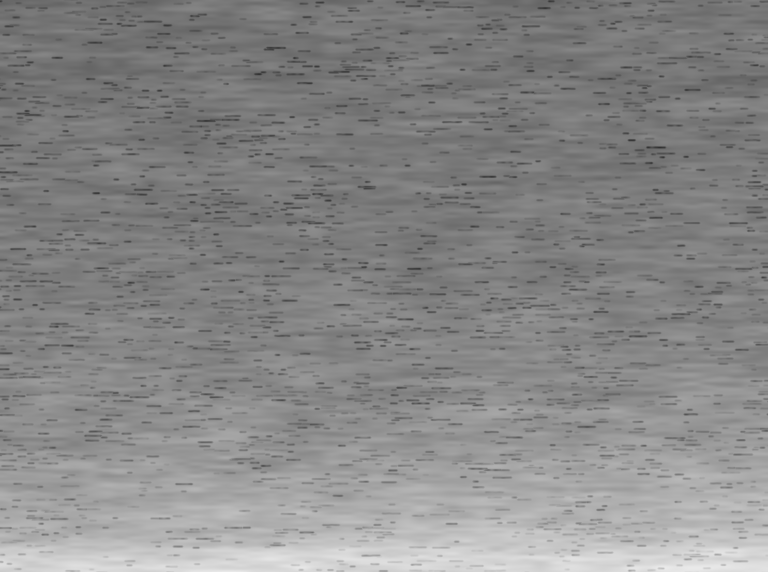
Give the GLSL for this texture, as a Shadertoy shader.

```glsl
// Brushed grey surface: fine horizontal streaks over a vertical glow that
// brightens toward the bottom, flecked with short dark dashes in loose patches.
// Streaks are stretched value noise; dashes are jittered cellular capsules.

#define TOP_GREY 0.458
#define GLOW 0.31
#define GLOW_FALLOFF 5.0
#define STREAK_CONTRAST 0.17
#define DASH_DARKNESS 0.21
#define DASH_GRID vec2(46.0, 125.0)
#define DASH_HALF_HEIGHT 0.0026
#define DASH_AMOUNT 0.52

float hash(vec2 cell) {
    vec3 q = fract(cell.xyx * vec3(0.1031, 0.1030, 0.0973));
    q += dot(q, q.yzx + 33.33);
    return fract((q.x + q.y) * q.z);
}

float valueNoise(vec2 p) {
    vec2 cell = floor(p), f = fract(p);
    f = f * f * (3.0 - 2.0 * f);
    float low = mix(hash(cell), hash(cell + vec2(1, 0)), f.x);
    float high = mix(hash(cell + vec2(0, 1)), hash(cell + vec2(1, 1)), f.x);
    return mix(low, high, f.y);
}

// Layers of long, medium and short streaks, centred on zero
float streaks(vec2 p) {
    float broad = valueNoise(p * vec2(5.0, 60.0) + 11.0);
    float middle = valueNoise(p * vec2(15.0, 125.0) + 37.0);
    float fine = valueNoise(p * vec2(38.0, 185.0) + 71.0);
    return 0.25 * broad + 0.45 * middle + 0.3 * fine - 0.5;
}

// Darkest dash among the neighbouring cells
float dashes(vec2 p) {
    vec2 home = floor(p * DASH_GRID);
    float ink = 0.0;
    for (int j = -1; j <= 1; j++)
    for (int i = -1; i <= 1; i++) {
        vec2 cell = home + vec2(i, j);
        vec2 jitter = vec2(hash(cell + 17.0), hash(cell + 53.0));
        vec2 centre = (cell + 0.15 + 0.7 * jitter) / DASH_GRID;
        float patchiness = valueNoise(centre * vec2(9.0, 26.0) + 5.0);
        float present = step(hash(cell + 91.0), DASH_AMOUNT * (0.2 + 1.3 * patchiness * patchiness));
        float size = hash(cell + 131.0);
        float halfLength = mix(0.002, 0.015, size * size);
        vec2 d = abs(p - centre);
        float dist = length(vec2(max(d.x - halfLength, 0.0) * 0.7, d.y));
        float strength = mix(0.3, 1.0, pow(hash(cell + 173.0), 1.6));
        float shape = 1.0 - smoothstep(0.0, DASH_HALF_HEIGHT * 1.3, dist);
        ink = max(ink, present * strength * shape);
    }
    // Break the dashes into uneven beads
    return ink * (0.55 + 0.75 * valueNoise(p * vec2(150.0, 190.0)));
}

void mainImage(out vec4 fragColor, in vec2 fragCoord) {
    vec2 p = fragCoord / iResolution.y;
    float across = fragCoord.x / iResolution.x;

    // Vertical glow, its edge slightly uneven and stronger at the right
    float height = p.y + 0.03 * (valueNoise(p * vec2(3.0, 14.0)) - 0.5);
    float glow = GLOW * exp(-GLOW_FALLOFF * max(height, 0.0));
    float grey = TOP_GREY + 0.05 * (1.0 - p.y) + glow;
    grey += 0.05 * (across - 0.5) * smoothstep(0.45, 0.15, p.y);

    // Streaks and soft darker patches
    grey += STREAK_CONTRAST * streaks(p);
    grey -= 0.035 * (valueNoise(p * vec2(8.0, 22.0) + 5.0) - 0.5);

    // Pale band along the bottom edge
    float band = smoothstep(0.055, 0.035, p.y + 0.008 * across);
    grey += 0.035 * band;

    grey -= DASH_DARKNESS * dashes(p);
    fragColor = vec4(vec3(clamp(grey, 0.0, 1.0)), 1.0);
}
```
